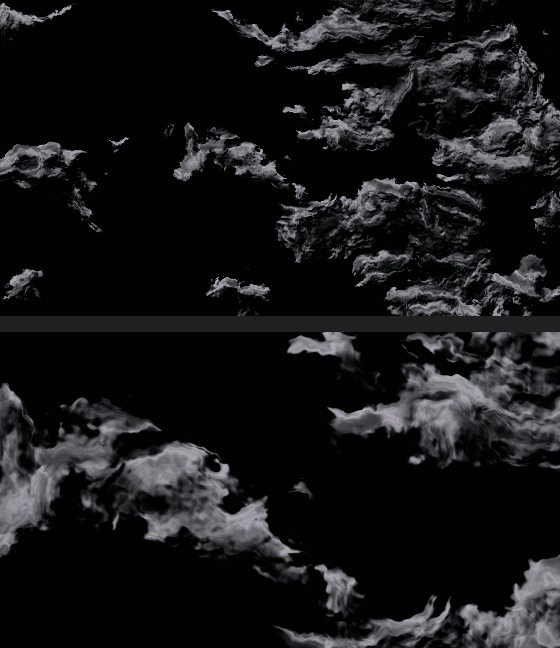
Top: the whole. Bottom: its middle third, enlarged.
This texture is drawn by a Shadertoy shader. Its source:

```glsl
// Torn grey cloud wisps, lit from above, drifting over near-black darkness.

const vec3  NIGHT = vec3(0.0, 0.007, 0.009);
const vec3  MIST = vec3(0.98, 0.95, 1.0);
const float BRIGHTNESS = 0.80;
const float EXPOSURE = 1.5;
const vec2  CLOUD_SCALE = vec2(3.1, 4.4);     // flatter than tall
const float WARP_SCALE = 2.6;
const float WARP_AMOUNT = 0.40;
const vec2  LIGHT_STEP = vec2(-0.013, 0.028); // toward the light
const float FINE_STEP = 0.2;                  // part of the light step
const float BROAD_SPREAD = 0.075;
const float FINE_SPREAD = 0.045;
const vec2  STRAND_SCALE = vec2(15.0, 25.0);
const float THIN_LEVEL = 0.69;                // cutoff in empty sky
const float THICK_LEVEL = 0.36;               // cutoff inside cloud banks
const float EDGE_WIDTH = 0.025;
const float INNER_FADE = 2.0;
const float GAIN = 0.55;
const int   OCTAVES = 7;

float hash(vec2 p) {
    return fract(sin(dot(p, vec2(127.1, 311.7))) * 43758.5453);
}

float noise(vec2 p) {
    vec2 cell = floor(p), f = fract(p);
    vec2 u = f * f * f * (f * (f * 6.0 - 15.0) + 10.0);
    float low = mix(hash(cell), hash(cell + vec2(1, 0)), u.x);
    float high = mix(hash(cell + vec2(0, 1)), hash(cell + vec2(1, 1)), u.x);
    return mix(low, high, u.y);
}

float fbm(vec2 p) {
    const mat2 TURN = mat2(1.6, 1.2, -1.2, 1.6);
    float sum = 0.0, amp = 0.5, total = 0.0;
    for (int i = 0; i < OCTAVES; i++) {
        sum += amp * noise(p);
        total += amp;
        p = TURN * p + 7.3;
        amp *= GAIN;
    }
    return sum / total;
}

// Curls the plane so that cloud edges fold and tear
vec2 warp(vec2 p) {
    vec2 q = p * WARP_SCALE;
    vec2 swirl = vec2(fbm(q + 3.1), fbm(q + vec2(19.7, 8.4))) - 0.5;
    return p + WARP_AMOUNT * swirl;
}

float cloudHeight(vec2 p) {
    return fbm(warp(p) * CLOUD_SCALE + 11.0);
}

float bank(vec2 p, vec2 center, vec2 radius) {
    vec2 q = (p - center) / radius;
    return exp(-dot(q, q));
}

// Broad layout of cloud banks across the sky, in units of canvas height
float cloudBanks(vec2 p) {
    float m = bank(p, vec2(1.38, 0.80), vec2(0.52, 0.34));
    m += 1.1 * bank(p, vec2(0.48, 0.42 + 0.17 * p.x), vec2(0.50, 0.18));
    m += 0.85 * bank(p, vec2(1.62, 0.18), vec2(0.38, 0.20));
    m += 0.8 * bank(p, vec2(0.97, 0.26), vec2(0.32, 0.10));
    m += 0.55 * bank(p, vec2(0.12, 0.10), vec2(0.13, 0.08));
    return min(m, 1.0);
}

void mainImage(out vec4 fragColor, in vec2 fragCoord) {
    vec2 p = fragCoord / iResolution.y;
    p.x *= (16.0 / 9.0) * iResolution.y / iResolution.x;

    // Cloud body: crisp rim, dimmer interior
    float height = cloudHeight(p);
    float depth = height - mix(THIN_LEVEL, THICK_LEVEL, cloudBanks(p));
    float cover = smoothstep(0.0, EDGE_WIDTH, depth);
    float fade = exp(-INNER_FADE * max(depth, 0.0));

    // Slopes that face the light glow, the rest sink into black
    float broad = (height - cloudHeight(p + LIGHT_STEP)) / BROAD_SPREAD;
    float fine = (height - cloudHeight(p + FINE_STEP * LIGHT_STEP)) / FINE_SPREAD;
    float light = smoothstep(-0.5, 1.7, broad + fine);

    // Fine strands that follow the folds
    float ridge = 1.0 - abs(2.0 * fbm(warp(p) * STRAND_SCALE) - 1.0);
    float strands = 0.25 + 1.2 * pow(ridge, 4.0);

    float glow = 1.0 - exp(-EXPOSURE * cover * fade * light * strands);
    fragColor = vec4(NIGHT + BRIGHTNESS * MIST * glow, 1.0);
}
```
